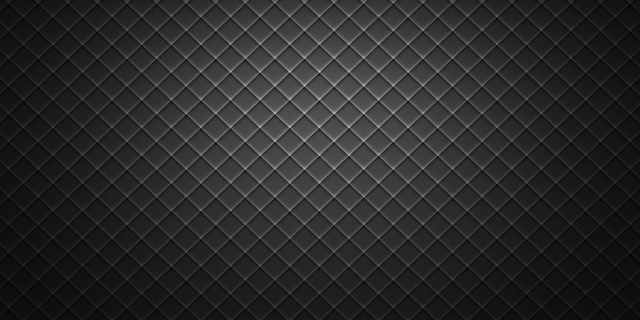
Give the GLSL for this background, as a Shadertoy shader.

```glsl
// Dark quilt of diamond scales: a skewed lattice gives each scale a lit lower
// rim and a shadow falling on the scale beneath it. A soft elliptical light
// above the centre fades to near black at the sides. Lengths: canvas height = 1.

const vec2 SCALE_SIZE = vec2(0.0925, 0.0866);   // width and height of a diamond
const vec2 LATTICE_ORIGIN = vec2(-0.002, 0.599); // one crossing, x from the middle
const vec2 LIGHT_CENTRE = vec2(0.0, 0.665);
const vec2 LIGHT_RADIUS = vec2(0.66, 0.51);
const float AMBIENT = 0.050;
const float LIGHT = 0.270;

// Sineless hash of a grid cell, 0 to 1
float hash(vec2 cell) {
    vec3 p = fract(vec3(cell.xyx) * 0.1031);
    p += dot(p, p.yzx + 33.33);
    return fract((p.x + p.y) * p.z);
}

// Broad light falling off in an ellipse
float spotlight(vec2 p, vec2 centre, vec2 radius) {
    vec2 d = (p - centre) / radius;
    return exp(-dot(d, d));
}

// Rim light above a seam, cast shadow below it; d is the signed distance
float seamShade(float d, float along, float pixel) {
    float side = smoothstep(-0.6 * pixel, 0.6 * pixel, d);
    float above = max(d, 0.0);
    float strength = mix(0.55, 0.8, exp(-3.0 * along));
    float band = exp(-above * above / (0.0056 * 0.0056));
    float halo = 0.16 * exp(-above / 0.011);
    float shadow = -0.66 * exp(-max(-d, 0.0) / 0.0042);
    return mix(shadow, strength * band + halo, side);
}

// Relative brightness of the scales: 1 on a plain face
float scaleShade(vec2 p, vec2 size, float pixel) {
    vec2 q = p / size;
    vec2 skew = vec2(q.x + q.y, q.y - q.x);
    vec2 f = fract(skew);                 // (0,0) is the lower tip
    float span = 1.0 / length(1.0 / size); // distance between parallel seams
    vec2 d = (f - step(0.5, f)) * span;

    float seams = seamShade(d.x, f.y, pixel) + seamShade(d.y, f.x, pixel);
    vec2 inside = smoothstep(vec2(0.0), vec2(pixel), f * span);
    float tipGlow = 0.30 * exp(-4.5 * (f.x + f.y)) * inside.x * inside.y;
    return clamp(0.95 + seams + tipGlow, 0.18, 2.2);
}

void mainImage(out vec4 fragColor, in vec2 fragCoord) {
    float pixel = 1.0 / iResolution.y;
    vec2 p = (fragCoord - vec2(0.5 * iResolution.x, 0.0)) * pixel;

    float light = AMBIENT + LIGHT * spotlight(p, LIGHT_CENTRE, LIGHT_RADIUS);
    float shade = scaleShade(p - LATTICE_ORIGIN, SCALE_SIZE, pixel);

    // Faint grain on the faces
    float grain = 0.02 * (hash(floor((p + 2.0) * 256.0)) - 0.5);

    fragColor = vec4(vec3(light * (shade + grain)), 1.0);
}
```
